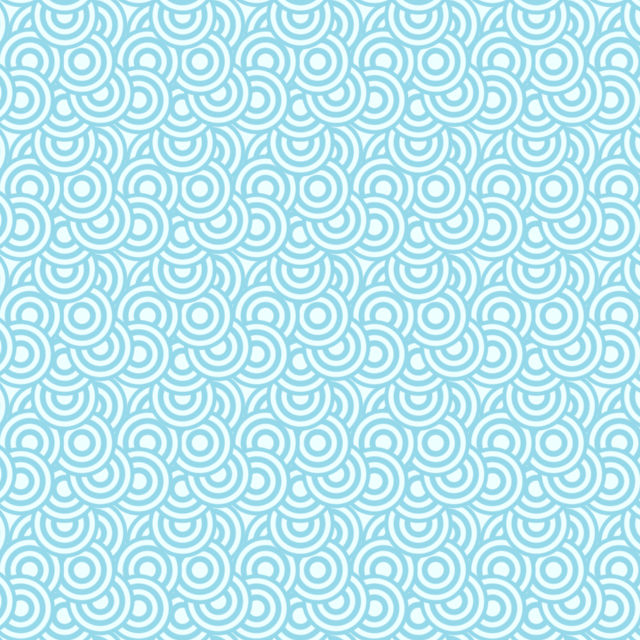
Give the GLSL for this pattern, as a three.js fragment shader.

```glsl
// Overlapping concentric circles in white and sky blue, layered like scales.
#define CANVAS 1152.0                  // design units across the canvas
#define PERIOD vec2(212.25, 228.75)    // size of one repeat
#define OFFSET 384.0                   // shift of the repeat from the top left
#define DISC 14.5                      // radius of the central dot
#define RING_STEP 19.8                 // spacing of the rings
#define RING_HALF 4.7                  // half the width of a ring
#define RADIUS 61.5                    // rim of a whole circle
#define SOFT 1.9                       // half the width of a smoothed edge
#define BLUE vec3(0.582, 0.846, 0.915)
#define WHITE vec3(0.935, 1.0, 1.0)

varying vec2 vUv;

// 1 inside an edge (negative distance), 0 outside
float inside(float dist) {
  return 1.0 - smoothstep(-SOFT, SOFT, dist);
}

// White share of a target: central dot and two rings
float target(float r) {
  float dot0 = inside(r - DISC);
  float ring1 = inside(abs(r - 1.5 * RING_STEP) - RING_HALF);
  float ring2 = inside(abs(r - 2.5 * RING_STEP) - RING_HALF);
  return dot0 + ring1 + ring2;
}

// Puts a circle behind those already drawn; layer = (white, uncovered)
void addBehind(inout vec2 layer, vec2 p, vec2 center) {
  float r = length(p - center);
  float cover = inside(r - RADIUS) * layer.y;
  layer.x += cover * target(r);
  layer.y -= cover;
}

void main() {
  // Position within the repeat, y pointing down
  vec2 p = vec2(vUv.x, 1.0 - vUv.y) * CANVAS - OFFSET;
  p = mod(p, PERIOD);
  vec2 layer = vec2(0.0, 1.0);

  // Upper rows lie in front of lower rows
  for (int row = -1; row <= 0; row++) {
    vec2 rowP = p - vec2(0.0, float(row) * PERIOD.y);

    // Front circles
    for (int col = -1; col <= 0; col++) {
      vec2 q = rowP - vec2(float(col) * PERIOD.x, 0.0);
      addBehind(layer, q, vec2(157.0, 101.0));
    }

    // Cascade, each circle tucked under its left neighbour
    for (int col = -1; col <= 0; col++) {
      vec2 q = rowP - vec2(float(col) * PERIOD.x, 0.0);
      addBehind(layer, q, vec2(94.0, 184.5));
      addBehind(layer, q, vec2(188.0, 184.5));
      addBehind(layer, q, vec2(221.0, 240.5));
      addBehind(layer, q, vec2(290.0, 253.5));
    }

    // Back circles showing through the openings
    for (int col = -1; col <= 0; col++) {
      vec2 q = rowP - vec2(float(col) * PERIOD.x, 0.0);
      addBehind(layer, q, vec2(157.0, 267.0));
      addBehind(layer, q, vec2(208.0, 118.0));
      addBehind(layer, q, vec2(116.0, 135.0));
    }
  }

  // Remaining gaps show the white ground
  float white = clamp(layer.x + layer.y, 0.0, 1.0);
  gl_FragColor = vec4(mix(BLUE, WHITE, white), 1.0);
}
```
